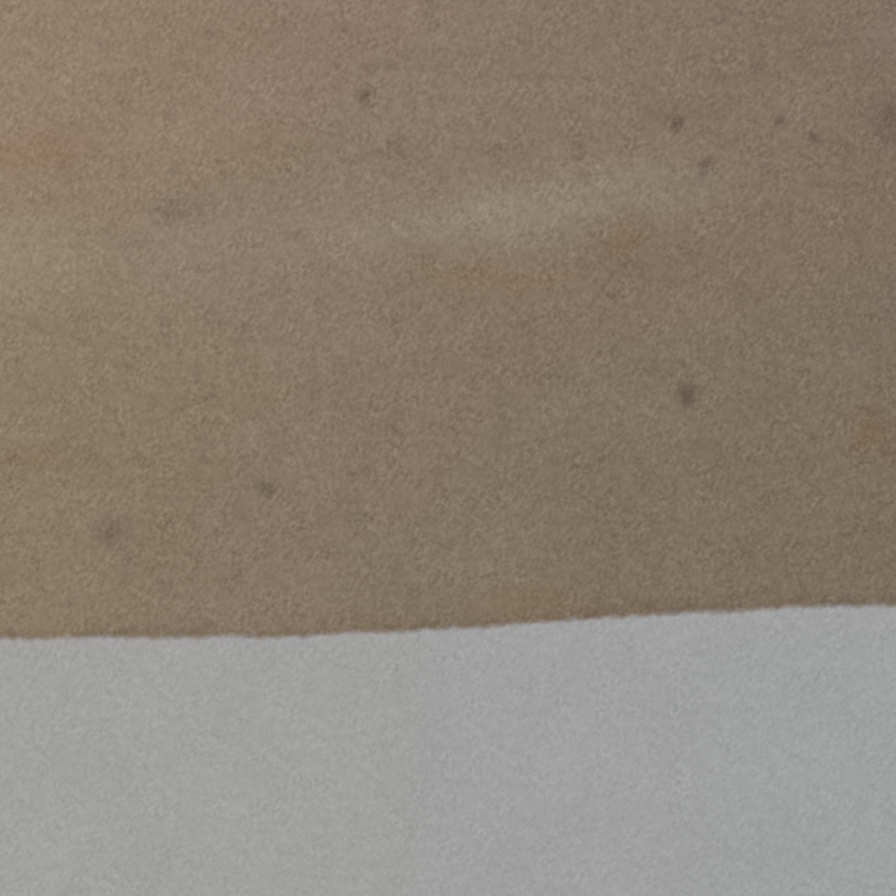
This texture is drawn by a WebGL 1 fragment shader. Its source:

```glsl
precision highp float;
// Speckled tan wall with a faint pale streak above a tilted, light grey ledge.
uniform vec2 u_resolution;

#define WALL_TOP_LEFT vec3(0.580, 0.500, 0.425)
#define WALL_TOP_RIGHT vec3(0.505, 0.442, 0.382)
#define WALL_LOW_LEFT vec3(0.536, 0.480, 0.398)
#define WALL_LOW_RIGHT vec3(0.480, 0.433, 0.366)
#define LEDGE_COLOR vec3(0.630, 0.630, 0.622)
#define PALE_TINT vec3(0.028, 0.046, 0.043)
#define RUST_TINT vec3(-0.003, -0.018, -0.027)
#define SPOT_TINT vec3(-0.115, -0.110, -0.092)
#define CONTACT_TINT vec3(-0.060, -0.078, -0.056)
#define GRAIN 0.050
#define MOTTLE 0.032
#define EDGE_SOFTNESS 0.0050

vec2 hashGradient(vec2 cell) {
  vec3 p = fract(vec3(cell.xyx) * vec3(0.1031, 0.1030, 0.0973));
  p += dot(p, p.yzx + 33.33);
  float angle = 6.2832 * fract((p.x + p.y) * p.z);
  return vec2(cos(angle), sin(angle));
}

float gradientNoise(vec2 p) {
  vec2 i = floor(p);
  vec2 f = p - i;
  vec2 w = f * f * f * (f * (f * 6.0 - 15.0) + 10.0);
  float a = dot(hashGradient(i), f);
  float b = dot(hashGradient(i + vec2(1.0, 0.0)), f - vec2(1.0, 0.0));
  float c = dot(hashGradient(i + vec2(0.0, 1.0)), f - vec2(0.0, 1.0));
  float d = dot(hashGradient(i + 1.0), f - 1.0);
  return mix(mix(a, b, w.x), mix(c, d, w.x), w.y);
}

float fbm(vec2 p) {
  float sum = 0.0;
  float gain = 0.5;
  for (int i = 0; i < 4; i++) {
    sum += gain * gradientNoise(p);
    p = mat2(0.8, 0.6, -0.6, 0.8) * p * 2.03 + 17.0;
    gain *= 0.5;
  }
  return sum;
}

// Soft elliptical falloff around a centre.
float blob(vec2 p, vec2 center, vec2 radius) {
  vec2 d = (p - center) / radius;
  return exp(-dot(d, d));
}

float ledgeHeight(float x) {
  float tilt = 0.288 + 0.006 * x + 0.031 * smoothstep(0.25, 1.0, x);
  return tilt + 0.004 * gradientNoise(vec2(x * 14.0, 3.0))
              + 0.002 * gradientNoise(vec2(x * 60.0, 8.0));
}

float darkSpots(vec2 p) {
  float s = 0.70 * blob(p, vec2(0.406, 0.893), vec2(0.010));
  s += 0.80 * blob(p, vec2(0.757, 0.862), vec2(0.009, 0.008));
  s += 0.75 * blob(p, vec2(0.871, 0.867), vec2(0.006));
  s += 0.75 * blob(p, vec2(0.910, 0.844), vec2(0.007));
  s += 0.70 * blob(p, vec2(0.787, 0.818), vec2(0.008));
  s += 0.90 * blob(p, vec2(0.767, 0.560), vec2(0.009, 0.014));
  s += 0.50 * blob(p, vec2(0.297, 0.457), vec2(0.016, 0.010));
  s += 0.55 * blob(p, vec2(0.124, 0.407), vec2(0.017, 0.014));
  s += 0.50 * blob(p, vec2(0.992, 0.864), vec2(0.020, 0.024));
  s += 0.35 * blob(p, vec2(0.195, 0.765), vec2(0.024, 0.020));
  s += 0.32 * blob(p, vec2(0.447, 0.831), vec2(0.018, 0.013));
  return s + 0.35 * blob(p, vec2(0.647, 0.833), vec2(0.008, 0.011));
}

float rustPatches(vec2 p) {
  float r = 1.6 * blob(p, vec2(0.977, 0.517), vec2(0.024, 0.030));
  r += 0.8 * blob(p, vec2(0.705, 0.728), vec2(0.035, 0.026));
  r += 0.7 * blob(p, vec2(0.580, 0.690), vec2(0.140, 0.025));
  r += blob(p, vec2(0.040, 0.830), vec2(0.065, 0.030));
  r += 0.8 * blob(p, vec2(0.040, 0.485), vec2(0.100, 0.018));
  return r + 0.9 * blob(p, vec2(0.590, 0.325), vec2(0.045, 0.018));
}

vec3 wallColor(vec2 p) {
  vec3 low = mix(WALL_LOW_LEFT, WALL_LOW_RIGHT, p.x);
  vec3 top = mix(WALL_TOP_LEFT, WALL_TOP_RIGHT, p.x);
  vec3 color = mix(low, top, smoothstep(0.35, 1.0, p.y));
  // Rubbed streak climbing to the right, with fainter patches at the left.
  vec2 warped = p + 0.035 * vec2(fbm(p * 16.0), fbm(p * 16.0 + 40.0));
  float streakLine = 0.764 + 0.17 * (warped.x - 0.573);
  float pale = 1.1 * blob(warped, vec2(0.600, streakLine), vec2(0.190, 0.036));
  pale += 0.55 * blob(warped, vec2(0.020, 0.710), vec2(0.075, 0.060));
  pale += 0.35 * blob(warped, vec2(0.340, 0.745), vec2(0.160, 0.045));
  color += PALE_TINT * pale + RUST_TINT * rustPatches(warped);
  color += MOTTLE * fbm(p * vec2(8.0, 12.0)) * vec3(1.0, 1.0, 1.1);
  // Small stains, mostly scattered over the upper left.
  float stain = smoothstep(0.08, 0.42, fbm(p * vec2(24.0, 32.0) + 60.0));
  color += SPOT_TINT * 0.32 * stain * (0.5 + 0.6 * p.y - 0.3 * p.x);
  return color + SPOT_TINT * darkSpots(p + 0.20 * (warped - p));
}

vec3 ledgeColor(vec2 p, float below) {
  vec3 color = LEDGE_COLOR + vec3(-0.007, 0.001, 0.003) * smoothstep(0.1, 0.9, p.x);
  color += 0.020 * fbm(p * 10.0 + 20.0);
  return color + vec3(0.012, 0.001, 0.010) * exp(-below / 0.010);
}

void main() {
  vec2 p = gl_FragCoord.xy / u_resolution;
  // Ragged edge with an uneven contact shadow.
  float height = p.y - ledgeHeight(p.x) + 0.0025 * gradientNoise(p * 110.0);
  float contact = 0.85 + 1.1 * gradientNoise(vec2(p.x * 22.0, 5.0));
  vec3 wall = wallColor(p) + CONTACT_TINT * contact * exp(-max(height, 0.0) / 0.006);
  float wallMask = smoothstep(-EDGE_SOFTNESS, EDGE_SOFTNESS, height);
  vec3 color = mix(ledgeColor(p, max(-height, 0.0)), wall, wallMask);
  // Fine grain in three sizes, with patchy strength.
  vec2 slanted = mat2(0.82, 0.57, -0.57, 0.82) * p;
  float grain = gradientNoise(slanted * vec2(185.0, 135.0))
              + 0.8 * gradientNoise(slanted.yx * 245.0 + 31.0);
  grain *= 1.0 + 0.9 * gradientNoise(p * 35.0 + 9.0);
  grain += 0.55 * gradientNoise(p * vec2(62.0, 75.0) + 70.0);
  color += GRAIN * mix(0.65, 1.0, wallMask) * grain;
  gl_FragColor = vec4(clamp(color, 0.0, 1.0), 1.0);
}
```
